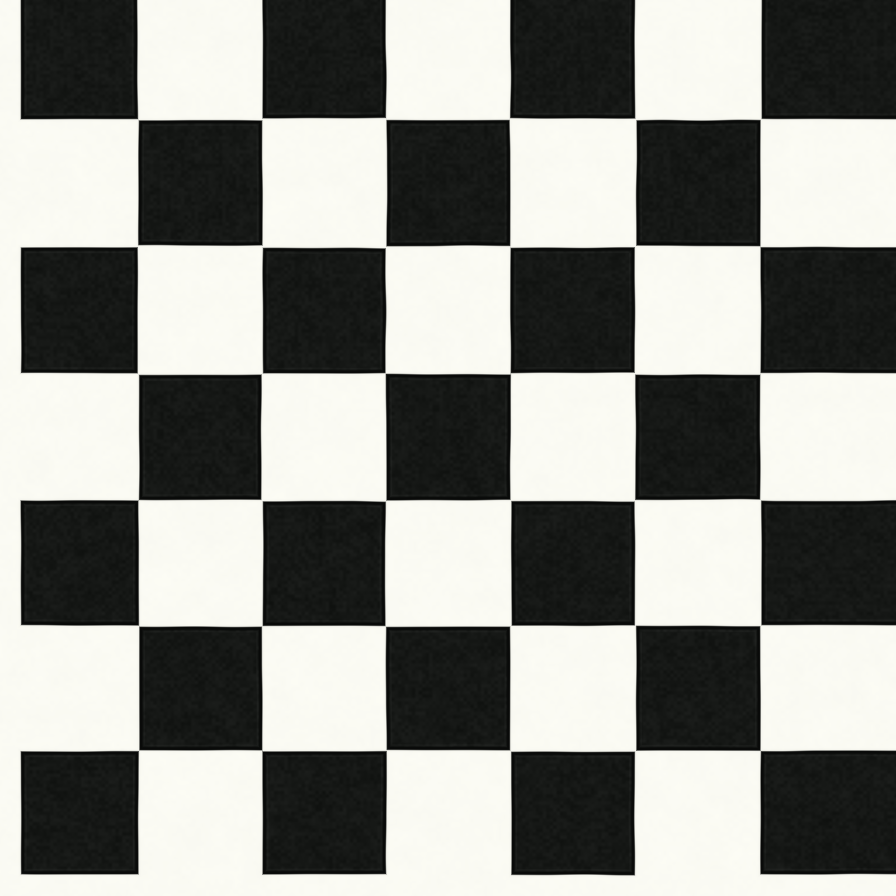
Reproduce this pattern procedurally as a Shadertoy shader.

```glsl
#define ORIGIN vec2(0.0169, 0.0234)
#define CELL vec2(0.1387, 0.1406)
#define BOW vec2(0.0020, 0.0036)
#define LEFT_MARGIN 0.0234
#define INSET vec2(0.0005, 0.0008)
#define JITTER 0.0014
#define WOBBLE 0.0012
#define GRAIN 0.035
#define PAPER vec3(0.982, 0.982, 0.953)
#define INK vec3(0.083, 0.091, 0.083)
#define RIM vec3(0.035, 0.040, 0.035)

const int LAST = 6;   // index of the last column and row

float hash(vec2 p) {
    return fract(sin(dot(p, vec2(127.1, 311.7))) * 43758.5453);
}

vec2 hash2(vec2 p) {
    return vec2(hash(p), hash(p + 37.3));
}

float noise(vec2 p) {
    vec2 i = floor(p), f = fract(p);
    f = f * f * (3.0 - 2.0 * f);
    return mix(mix(hash(i), hash(i + vec2(1, 0)), f.x),
               mix(hash(i + vec2(0, 1)), hash(i + vec2(1, 1)), f.x), f.y);
}

// Grid lines, bowed slightly away from even spacing
vec2 gridLine(vec2 k) {
    return ORIGIN + CELL * k - BOW * sin(3.14159 * k / float(LAST));
}

// Signed distance to one hand-cut square
float squareDistance(vec2 p, vec2 cell) {
    vec2 lo = gridLine(cell) + INSET + JITTER * (hash2(cell) - 0.5);
    vec2 hi = gridLine(cell + 1.0) - INSET + JITTER * (hash2(cell + 71.0) - 0.5);
    lo.x = max(lo.x, LEFT_MARGIN);
    hi += 0.1 * step(float(LAST) - 0.5, cell);   // last squares bleed off the canvas
    vec2 d = max(lo - p, p - hi);
    return max(d.x, d.y);
}

// Nearest dark square of the checkerboard
float boardDistance(vec2 p) {
    float d = 1.0;
    for (int row = 0; row <= LAST; row++)
        for (int col = row % 2; col <= LAST; col += 2)
            d = min(d, squareDistance(p, vec2(col, row)));
    return d;
}

void mainImage(out vec4 fragColor, in vec2 fragCoord) {
    vec2 p = fragCoord / iResolution.y;

    // Slightly uneven edges
    vec2 wobble = vec2(noise(p * 23.0), noise(p * 23.0 + 50.0)) - 0.5;
    float d = boardDistance(p + WOBBLE * wobble);

    // Ink: grainy body, faint light line, dark rim
    float grain = noise(p * 260.0) + 0.5 * noise(p * 70.0 + 9.0) - 0.75;
    vec3 ink = INK + GRAIN * grain;
    ink += 0.025 * (1.0 - smoothstep(0.0, 0.0016, abs(d + 0.0055)));
    ink = mix(ink, RIM, smoothstep(-0.0045, -0.0025, d));

    // Paper: soft mottling and a faint halo along the squares
    float mottle = noise(p * 45.0) + noise(p * 190.0 + 5.0) - 1.0;
    vec3 paper = PAPER + 0.007 * mottle;
    paper -= 0.02 * (1.0 - smoothstep(0.0, 0.004, d));

    float soft = max(0.0011, 0.7 / iResolution.y);
    fragColor = vec4(mix(ink, paper, smoothstep(-soft, soft, d)), 1.0);
}
```
